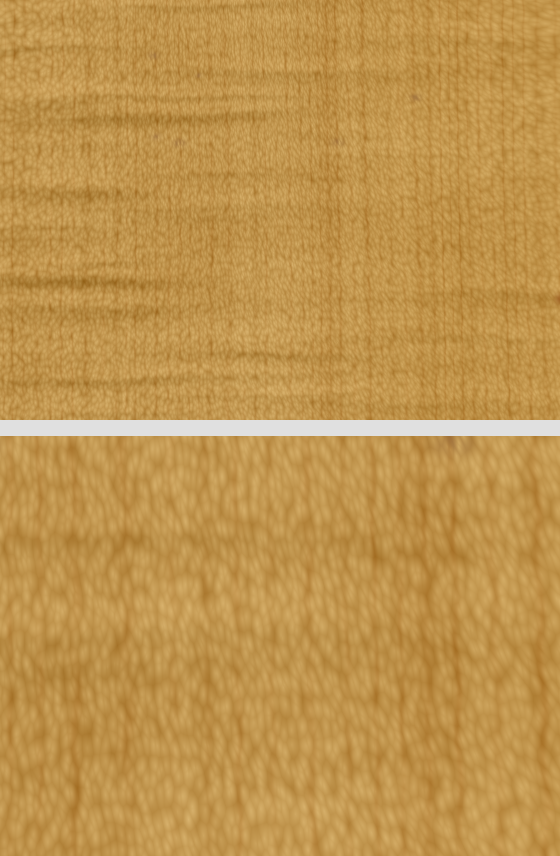
Top, the full canvas; bottom, a detail of the centre.
A Shadertoy shader for this texture:

```glsl
// Curly maple board: upright growth lines, level curl bands and fine tilted fibre flecks.

const vec3 HONEY      = vec3(0.757, 0.588, 0.308);
const vec3 TONE_STEP  = vec3(0.030, 0.037, 0.040);  // one step of light or dark
const vec3 RING_STAIN = vec3(0.052, 0.084, 0.088);  // taken away by a growth line
const vec3 CURL_SHADE = vec3(0.105, 0.110, 0.112);  // taken away by a curl band
const vec3 MARK_BROWN = vec3(0.62, 0.45, 0.27);
const vec3 KNOT_RED   = vec3(0.60, 0.34, 0.12);

vec2 hash2(vec2 p) {
    vec3 q = fract(p.xyx * vec3(0.1031, 0.1030, 0.0973));
    q += dot(q, q.yzx + 33.33);
    return fract((q.xx + q.yz) * q.zy);
}

float bell(float x, float width) {
    float t = x / width;
    return exp(-t * t);
}

// Distance to the nearest scattered point, one per unit cell
float cellular(vec2 p) {
    vec2 cell = floor(p);
    float nearest = 4.0;
    for (int j = -1; j <= 1; j++) {
        for (int i = -1; i <= 1; i++) {
            vec2 c = cell + vec2(i, j);
            vec2 d = c + hash2(c) - p;
            nearest = min(nearest, dot(d, d));
        }
    }
    return sqrt(nearest);
}

// Smooth irregular field in about -1..1, from layered sines
float layeredSines(vec2 p) {
    float sum = 0.0, gain = 0.5;
    for (int i = 0; i < 4; i++) {
        sum += gain * sin(p.x + 1.7 * sin(p.y * 0.8 + float(i))) * cos(p.y + 1.3 * sin(p.x * 0.6));
        p = mat2(1.5, 0.7, -0.7, 1.5) * p + 2.3;
        gain *= 0.6;
    }
    return sum;
}

// Short fibres; their lean drifts across the board
float fibreFlecks(vec2 p) {
    float lean = 0.2 * sin(p.x * 4.0 + 0.8) - 0.15;
    vec2 q = vec2(p.x - lean * p.y + 0.002 * sin(p.y * 75.0 + p.x * 31.0), p.y);
    float fine = 0.48 - cellular(q * vec2(122.0, 70.0));
    float coarse = 0.48 - cellular(q * vec2(78.0, 46.0) + 19.0);
    return 3.5 * fine + 1.9 * coarse;
}

// x: dark line, y: tone of the ring between two lines
vec2 growthRings(vec2 p) {
    float u = p.x * 36.0 + 0.35 * sin(p.x * 17.0) + 0.2 * sin(p.x * 41.0);
    u += 0.5 * p.x * (p.y - 0.5) + 0.12 * sin(p.y * 5.0 + p.x * 4.0);
    u += 0.05 * sin(p.y * 83.0 + p.x * 20.0);
    vec2 rnd = hash2(vec2(floor(u), 7.0));
    float f = fract(u);
    float dash = 0.62 + 0.38 * sin(p.y * 47.0 + rnd.x * 40.0 + 2.0 * sin(p.y * 19.0 + rnd.y * 9.0));
    float broken = mix(dash, 1.0, smoothstep(0.5, 1.1, p.x) * 0.6);
    float line = bell(f - 0.5, 0.10) * broken + 0.22 * bell(f - 0.42, 0.28);
    float body = (rnd.y - 0.5) * smoothstep(0.0, 0.2, f) * smoothstep(1.0, 0.8, f);
    return vec2(line * mix(0.35, 0.75, rnd.x), body);
}

// Lens shaped shadows with a crisp upper side and a pale crest above
float curlBands(vec2 p, float count) {
    float sum = 0.0;
    for (float i = 0.0; i < count; i++) {
        vec2 a = hash2(vec2(i, 3.0)), b = hash2(vec2(i, 11.0)), c = hash2(vec2(i, 23.0));
        vec2 d = p - vec2(mix(-0.05, 1.3, pow(a.x, 1.2)), (i + a.y) / count);
        d.y -= 0.07 * (b.x - 0.5) * d.x + 0.003 * sin(d.x * 17.0 + b.y * 6.0);
        float thick = mix(0.008, 0.020, c.x);
        float shade = bell(d.y, d.y > 0.0 ? thick * 0.7 : thick * 1.3);
        float crest = 0.35 * bell(d.y - 2.2 * thick, thick * 1.4);
        float reach = bell(d.x, mix(0.13, 0.36, b.y));
        sum += (shade - crest) * reach * mix(0.15, 0.8, c.y * c.y);
    }
    return sum;
}

// A few small bruises with ragged edges
float bruises(vec2 p, float ragged) {
    float sum = 0.0;
    for (float i = 0.0; i < 6.0; i++) {
        vec2 centre = mix(vec2(0.36, 0.62), vec2(1.15, 0.87), hash2(vec2(i, 41.0)));
        float size = mix(0.006, 0.013, hash2(vec2(i, 53.0)).x);
        sum += bell(length((p - centre) * vec2(0.8, 1.2)), size);
    }
    return clamp(sum * (0.45 - 0.2 * ragged), 0.0, 0.6);
}

void mainImage(out vec4 fragColor, in vec2 fragCoord) {
    vec2 p = fragCoord / iResolution.y;
    float rightSide = smoothstep(0.6, 1.1, p.x);

    float flecks = fibreFlecks(p);
    vec2 rings = growthRings(p);
    float curl = curlBands(p, 42.0) * mix(1.0, 0.7, rightSide);
    float mottle = layeredSines(p * vec2(5.0, 24.0)) + 0.7 * layeredSines(p * vec2(3.0, 4.0) + 5.0);

    // Light and dark first, then the stains
    float tone = flecks * mix(1.0, 0.85, rightSide) + 0.7 * mottle + 0.8 * rings.y;
    vec3 colour = HONEY + TONE_STEP * tone;
    colour -= RING_STAIN * (rings.x + 0.3 * bell(p.x - 0.78, 0.02));
    colour -= CURL_SHADE * curl;
    colour -= vec3(0.004, 0.010, 0.020) * rightSide;

    // Bruises and the small knot on the right edge
    colour = mix(colour, MARK_BROWN, bruises(p, flecks));
    vec2 edge = vec2(iResolution.x / iResolution.y, 0.288);
    colour = mix(colour, KNOT_RED, 0.6 * bell(length(p - edge), 0.012));

    fragColor = vec4(clamp(colour, 0.0, 1.0), 1.0);
}
```
